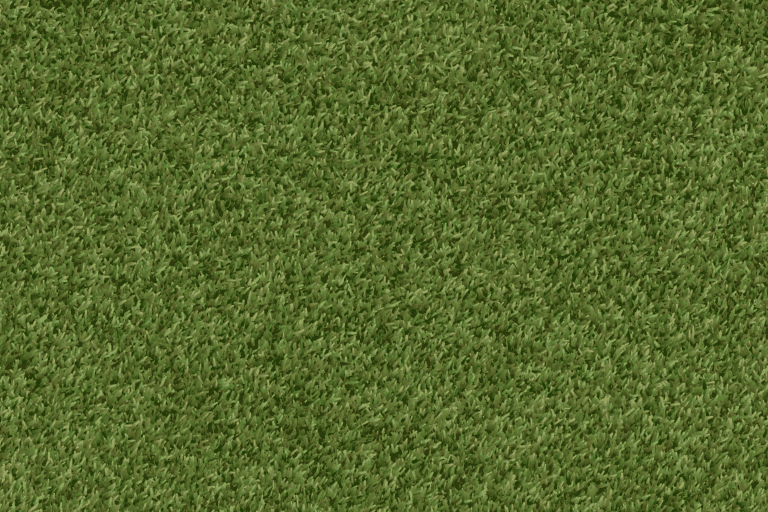
A Shadertoy shader for this texture:

```glsl
// Short dense turf seen from above: overlapping blades in faint horizontal rows.

const float TAU = 6.2831853;
const int LAYERS = 4;
const float CELLS_PER_HEIGHT = 98.0;
const float ROWS_PER_HEIGHT = 30.0;

// Four random values in 0..1 for a cell
vec4 hash4(vec2 cell, float seed) {
    vec4 q = fract(vec4(cell.xyx, cell.y + seed) * vec4(0.1031, 0.1030, 0.0973, 0.1099) + seed * 0.137);
    q += dot(q, q.wzxy + 33.33);
    return fract((q.xxyz + q.yzzw) * q.zywx);
}

// Broad uneven patches, about -1..1
float patches(vec2 p, float scale) {
    p *= scale;
    float broad = sin(p.x + 1.7 * sin(p.y * 0.8 + 0.6));
    float medium = sin(p.y * 2.3 - p.x * 1.1 + 1.4 * sin(p.x * 1.9));
    float small = sin(p.x * 4.7 + p.y * 3.1 + 2.0 * sin(p.y * 3.7));
    return broad * 0.45 + medium * 0.3 + small * 0.25;
}

// Wavering tufted rows, broken up along their length
float rows(vec2 p, float count) {
    float waver = 0.12 * sin(p.x * 9.0) + 0.1 * sin(p.x * 31.0 + p.y * 17.0);
    float strength = 0.6 + 0.4 * sin(p.x * 13.0 + 3.0 * sin(p.y * 21.0));
    return strength * sin(TAU * (p.y * count + waver));
}

// Tapered blade: x = signed distance, y = position from root (0) to tip (1)
vec2 blade(vec2 p, float angle, float halfLength, float halfWidth) {
    vec2 axis = vec2(sin(angle), cos(angle));
    float along = clamp(dot(p, axis), -halfLength, halfLength);
    float rise = 0.5 + 0.5 * along / halfLength;
    return vec2(length(p - axis * along) - halfWidth * mix(1.15, 0.65, rise), rise);
}

// Paints one layer of blades over under = (tone, warmth)
vec2 paintLayer(vec2 under, vec2 p, float seed, float spread, float softness, float shade) {
    vec2 home = floor(p);
    for (int j = 1; j >= -1; j--) {
        for (int i = -1; i <= 1; i++) {
            vec2 cell = home + vec2(i, j);
            vec4 place = hash4(cell, seed);
            vec4 look = hash4(cell, seed + 19.0);
            float angle = (place.z + look.w - 1.0) * spread;
            float halfLength = mix(0.35, 0.75, place.w);
            float halfWidth = mix(0.19, 0.32, look.z);
            vec2 b = blade(p - cell - place.xy, angle, halfLength, halfWidth);
            float cover = smoothstep(softness, -softness, b.x);
            float tone = look.x + 0.34 * (b.y - 0.5) - shade;
            under = mix(under, vec2(tone, look.y - 0.5), cover);
        }
    }
    return under;
}

// Colour ramp from deep shadow to sunlit tips
vec3 grassColour(float tone) {
    vec3 c = vec3(0.16, 0.23, 0.04);
    c = mix(c, vec3(0.27, 0.34, 0.11), smoothstep(0.0, 0.22, tone));
    c = mix(c, vec3(0.35, 0.42, 0.18), smoothstep(0.22, 0.47, tone));
    c = mix(c, vec3(0.40, 0.49, 0.21), smoothstep(0.47, 0.69, tone));
    c = mix(c, vec3(0.46, 0.53, 0.30), smoothstep(0.69, 0.85, tone));
    return mix(c, vec3(0.57, 0.64, 0.36), smoothstep(0.85, 1.02, tone));
}

void mainImage(out vec4 fragColor, in vec2 fragCoord) {
    vec2 p = fragCoord / iResolution.y;
    float softness = CELLS_PER_HEIGHT * max(0.0018, 0.7 / iResolution.y);

    // Blades stand more upright towards the bottom
    float spread = mix(1.1, 1.7, clamp(p.y, 0.0, 1.0));

    // Layers from the dark ground up, each turned to hide its grid
    vec2 turf = vec2(0.02, 0.0);
    for (int k = 0; k < LAYERS; k++) {
        float layer = float(k);
        float turn = 0.35 * (layer - 1.5);
        mat2 rotate = mat2(cos(turn), sin(turn), -sin(turn), cos(turn));
        vec2 q = rotate * p * CELLS_PER_HEIGHT + layer * vec2(17.3, 41.7);
        // Turned back inside the cell so blades keep their common lean
        float shade = 0.12 * (1.0 - layer / float(LAYERS - 1));
        turf = paintLayer(turf, q, 3.0 + layer * 7.0, spread, softness, shade);
    }

    // Rows, patches and overall contrast
    float tone = 0.5 + 1.12 * (turf.x - 0.48);
    tone += 0.06 * rows(p, ROWS_PER_HEIGHT) + 0.045 * patches(p, 5.0);

    vec3 colour = grassColour(tone) + turf.y * vec3(0.075, 0.0, 0.03);
    fragColor = vec4(clamp(colour, 0.0, 1.0), 1.0);
}
```
